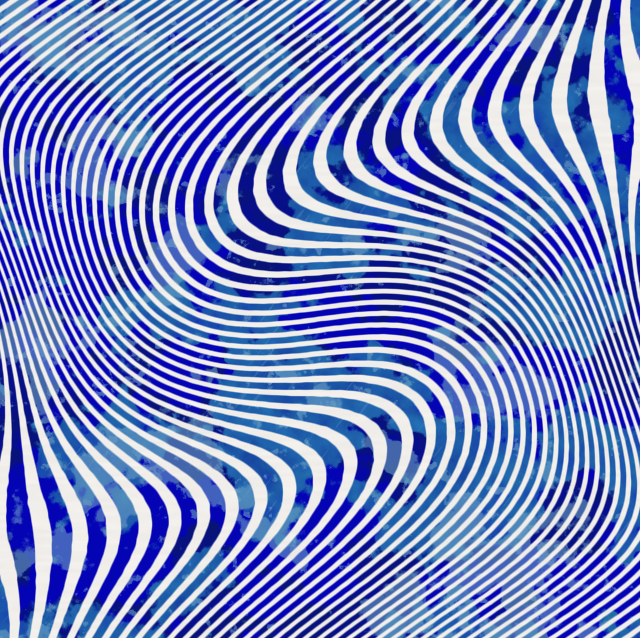
Give the GLSL for this pattern, as a Shadertoy shader.

```glsl
// Op-art ribbons: white stripes on blue paint, bent into an S by a twisted phase field.
// The stripes are whole-number levels of that field, which is odd about the centre.
// Layered noise gives the blue its brushed patches, flecks and scratches.

const float PI = 3.14159265;

// Phase field, in stripe counts over a canvas spanning -1 to 1
const float SPREAD = 17.5;       // stripes from centre to side
const float SPREAD_WAVE = 2.4;   // change of that count with height
const float SWAY = 9.0;          // sideways bend on the centre line
const float SWAY_FALLOFF = 5.2;  // loss of bend toward the sides
const float LEAN = 0.13;         // tilt of the bend axis
const float TWIST = 6.4;         // extra turn at the centre

// Stripes
const float WHITE_SHARE = 0.45;
const float EDGE_WOBBLE = 0.04;
const float EDGE_SOFTNESS = 0.85;

// Paint
const vec3 WHITE = vec3(0.945, 0.935, 0.92);
const vec3 ULTRAMARINE = vec3(0.015, 0.015, 0.71);
const vec3 NAVY = vec3(0.03, 0.08, 0.45);
const vec3 CERULEAN = vec3(0.12, 0.38, 0.67);
const vec3 PALE = vec3(0.42, 0.62, 0.77);

float hash(vec2 p) {
    vec3 q = fract(vec3(p.xyx) * 0.1031);
    q += dot(q, q.yzx + 33.33);
    return fract((q.x + q.y) * q.z);
}

float noise(vec2 p) {
    vec2 i = floor(p), f = fract(p);
    f = f * f * (3.0 - 2.0 * f);
    return mix(mix(hash(i), hash(i + vec2(1, 0)), f.x),
               mix(hash(i + vec2(0, 1)), hash(i + vec2(1, 1)), f.x), f.y);
}

float fbm(vec2 p) {
    float sum = 0.0, amp = 0.5;
    for (int i = 0; i < 5; i++) {
        sum += amp * noise(p);
        p = mat2(1.6, 1.2, -1.2, 1.6) * p + 7.3;
        amp *= 0.5;
    }
    return sum;
}

float stripePhase(vec2 p) {
    float w = p.y - LEAN * p.x;
    float spread = SPREAD + SPREAD_WAVE * cos(5.0 * p.y);
    float sway = SWAY - SWAY_FALLOFF * p.x * p.x;
    float twist = TWIST * pow(cos(0.5 * PI * p.y), 4.0);
    return spread * p.x + sway * sin(PI * w) - twist * sin(PI * p.x);
}

vec3 bluePaint(vec2 p) {
    float fine = fbm(p * 18.0 + 3.0);
    float rough = 0.35 * (fine - 0.48);

    // Broad patches with ragged edges
    float dark = smoothstep(0.43, 0.52, fbm(p * 5.0 + 41.0) + rough);
    float bright = smoothstep(0.49, 0.55, fbm(p * 5.0 + 17.0) + rough);
    float chalk = smoothstep(0.58, 0.63, fbm(p * 4.5 + 73.0) + rough);
    vec3 col = mix(ULTRAMARINE, NAVY, dark * (0.4 + 0.8 * fine));
    col = mix(col, CERULEAN, bright * (0.5 + 0.8 * fine));
    col = mix(col, PALE, 0.6 * chalk);

    // Small flecks and slanted scratches
    float fleck = smoothstep(0.66, 0.76, fbm(p * 26.0 + 9.0));
    vec2 s = mat2(0.8, 0.6, -0.6, 0.8) * p;
    float scratch = smoothstep(0.86, 0.96, noise(s * vec2(90.0, 9.0)));
    return mix(col, PALE, 0.6 * fleck + 0.25 * scratch * bright);
}

void mainImage(out vec4 fragColor, in vec2 fragCoord) {
    vec2 p = 2.0 * fragCoord / iResolution.xy - 1.0;

    float phase = stripePhase(p) + EDGE_WOBBLE * (noise(p * 45.0) - 0.5);
    float aa = EDGE_SOFTNESS * max(fwidth(phase), 0.001);
    float d = abs(fract(phase + 0.5) - 0.5) - 0.5 * WHITE_SHARE;
    float ribbon = 1.0 - smoothstep(-aa, aa, d);

    vec3 canvas = WHITE * (0.985 + 0.03 * noise(p * vec2(12.0, 90.0)));
    fragColor = vec4(mix(bluePaint(p), canvas, ribbon), 1.0);
}
```
